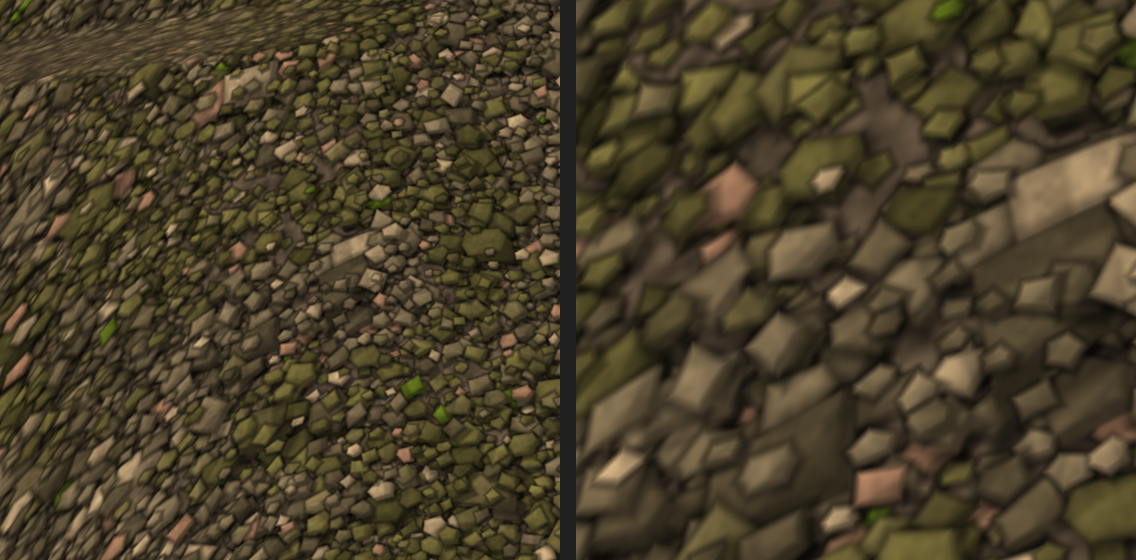
Left, the full canvas; right, a detail of the centre.
Reproduce this texture procedurally as a Shadertoy shader.

```glsl
// A slope of broken, mossy stone rubble under low sun, sheared along its bank.

const vec3 DARK_STONE = vec3(0.28, 0.24, 0.165);
const vec3 SAND_STONE = vec3(0.45, 0.385, 0.28);
const vec3 PALE_STONE = vec3(0.58, 0.49, 0.36);
const vec3 PINK_STONE = vec3(0.53, 0.39, 0.29);
const vec3 MOSS = vec3(0.32, 0.295, 0.14);
const vec3 LEAF = vec3(0.30, 0.36, 0.09);
const vec3 SOIL = vec3(0.30, 0.25, 0.19);
const vec3 DUST = vec3(0.37, 0.31, 0.215);
const vec2 SHADE_DIR = vec2(0.55, -0.8);   // side facing away from the sun
const float SIDE_LIGHT = 0.56;
const float SHADOW = 0.42;
const float SOFTNESS = 0.0022;
const float EXPOSURE = 1.13;
const float BANK_RISE = 0.36;
const float RIDGE_SHIFT = 0.22;

float hash(vec2 p) {
    vec3 q = fract(p.xyx * 0.1031);
    q += dot(q, q.yzx + 33.33);
    return fract((q.x + q.y) * q.z);
}

float noise(vec2 p) {
    vec2 i = floor(p), f = fract(p);
    f = f * f * (3.0 - 2.0 * f);
    return mix(mix(hash(i), hash(i + vec2(1, 0)), f.x),
               mix(hash(i + vec2(0, 1)), hash(i + vec2(1, 1)), f.x), f.y);
}

float ridgeHeight(vec2 uv) { return uv.y - 0.885 - 0.14 * uv.x; }

// Canvas to ground: steep bank at left, squeezed ridge at top, mild perspective.
vec2 groundPosition(vec2 uv) {
    float bank = BANK_RISE * pow(max(0.0, 1.0 - uv.x / 0.7), 2.0);
    float ridge = RIDGE_SHIFT * smoothstep(-0.05, 0.05, ridgeHeight(uv))
                * (1.0 - smoothstep(0.25, 0.95, uv.x));
    return vec2((uv.x - 0.5) * (1.0 + 0.3 * uv.y),
                uv.y * (1.0 + 0.2 * uv.y) + bank + ridge - 0.18 * uv.x);
}

vec3 stoneColour(vec2 seed, vec2 place) {
    float shade = hash(seed + 3.7), pick = hash(seed + 7.1);
    vec3 stone = mix(DARK_STONE, SAND_STONE, shade);
    float moss = noise(place * 5.0 + 3.0) + 0.6 * (hash(seed + 9.3) - 0.5);
    stone = mix(stone, MOSS * (0.75 + 0.45 * shade), 0.8 * smoothstep(0.48, 0.68, moss));
    if (pick > 0.92) stone = PALE_STONE * (0.85 + 0.25 * shade);
    if (pick < 0.04) stone = PINK_STONE;
    if (pick > 0.04 && pick < 0.048) stone = LEAF;
    return stone;
}

float cover(float d, float soft) { return 1.0 - smoothstep(-soft, soft, d); }

// One layer of angular blocks; nearer rows overlap those behind.
void scatter(inout vec3 colour, vec2 ground, float cell, float density, float layer, float blur) {
    vec2 grid = ground / cell;
    float soft = blur / cell;
    for (int j = 1; j >= -1; j--)
    for (int i = -1; i <= 1; i++) {
        vec2 id = floor(grid) + vec2(i, j);
        vec2 seed = id + layer * 37.3;
        float patchiness = 0.6 + 0.8 * noise(id * cell * 4.0 + 8.0);
        if (hash(seed + 11.9) > density * patchiness) continue;
        vec2 jitter = vec2(hash(seed + 0.3), hash(seed + 5.6)) - 0.5;
        vec2 p = grid - id - 0.5 - 0.7 * jitter;
        if (dot(p, p) > 1.3) continue;

        // Polygon top, with the block's side and shadow swept away from the sun
        float size = mix(0.28, 0.45, hash(seed + 2.2));
        float sides = 4.0 + floor(3.0 * hash(seed + 4.4));
        float turn = 1.8 * hash(seed + 6.8);
        vec2 thick = SHADE_DIR * mix(0.03, 0.2, hash(seed + 8.5));
        float top = length(p) - 1.6 * size;
        float body = top - length(thick);
        float shadow = body - length(thick);
        for (float k = 0.0; k < 6.0; k++) {
            if (k >= sides) break;
            float angle = turn + 6.2832 * (k + 0.25 * hash(seed + k * 1.7)) / sides;
            vec2 n = vec2(cos(angle), sin(angle));
            float reach = size * mix(0.75, 1.1, hash(seed + k * 2.3 + 0.9));
            float d = dot(p, n) - reach * mix(0.8, 1.25, n.x * n.x);
            float lean = max(0.0, dot(n, thick));
            top = max(top, d);
            body = max(body, d - lean);
            shadow = max(shadow, d - 2.0 * lean);
        }

        // A crease splits the top into two tilted facets
        float crease = 6.2832 * hash(seed + 1.4);
        float across = dot(p, vec2(cos(crease), sin(crease))) - 0.12;
        vec3 face = stoneColour(seed, id * cell);
        vec3 lit = face * mix(1.04, 0.86, smoothstep(-soft, soft + 0.04, across));
        lit *= 1.0 - 0.4 * dot(p, SHADE_DIR);
        lit *= 1.0 - 0.14 * smoothstep(-0.12, 0.0, top);

        colour *= 1.0 - SHADOW * (1.0 - smoothstep(-0.03, 0.12 + soft, shadow));
        colour = mix(colour, face * SIDE_LIGHT, cover(body, soft));
        colour = mix(colour, lit, cover(top, soft));
    }
}

void mainImage(out vec4 fragColor, in vec2 fragCoord) {
    vec2 uv = fragCoord / iResolution.y;
    vec2 ground = groundPosition(uv);
    float blur = SOFTNESS * max(1.0, fwidth(ground.y) * iResolution.y);

    // Soil, then rubble from fine chips to slabs, then loose chips on top
    vec3 colour = SOIL * (0.7 + 0.6 * noise(ground * 70.0));
    scatter(colour, ground, 0.026, 0.95, 1.0, blur);
    scatter(colour, ground, 0.042, 0.85, 2.0, blur);
    scatter(colour, ground, 0.062, 0.62, 3.0, blur);
    scatter(colour, ground, 0.115, 0.26, 4.0, blur);
    scatter(colour, ground, 0.045, 0.42, 5.0, blur);
    scatter(colour, ground, 0.027, 0.24, 6.0, blur);

    // Smeared dusty ridge
    float band = (1.0 - smoothstep(0.02, 0.06, abs(ridgeHeight(uv))))
               * (1.0 - smoothstep(0.4, 0.75, uv.x));
    float streak = noise(ground * vec2(25.0, 60.0));
    colour = mix(colour, DUST * (0.7 + 0.45 * streak), 0.5 * band);

    // Weathered grain
    float grain = 0.6 * noise(ground * 65.0 + 4.0) + 0.4 * noise(ground * 150.0);
    colour *= EXPOSURE * (0.84 + 0.32 * grain);
    fragColor = vec4(colour, 1.0);
}
```
